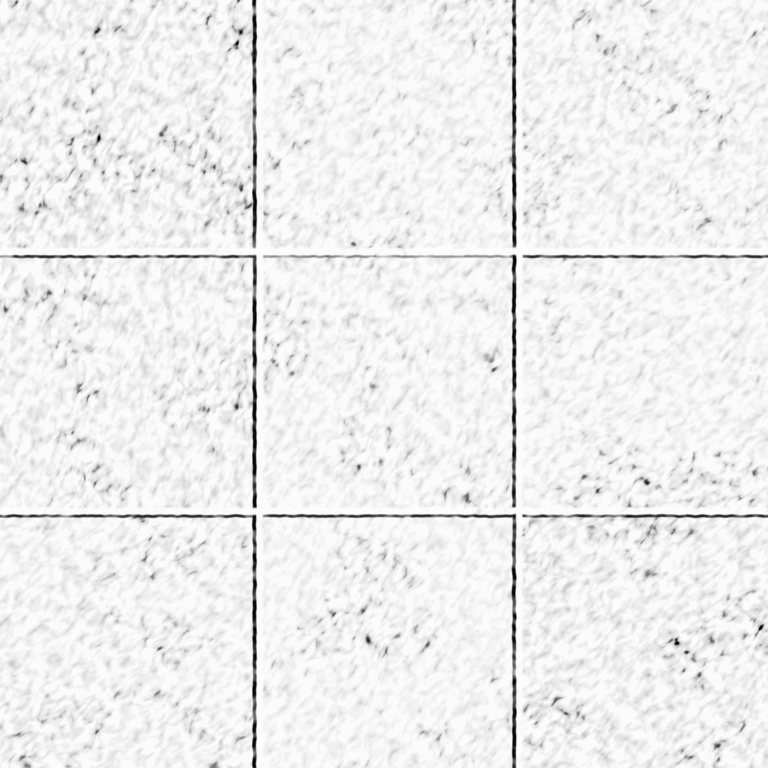
Give the GLSL for this texture map, as a WebGL 2 fragment shader.

```glsl
#version 300 es
precision highp float;
// Three by three pale, rough stone tiles with thin, broken dark joints.
uniform vec2 u_resolution;
out vec4 outColor;

const float PITCH = 0.338;                     // tile spacing
const vec2 FIRST_JOINT = vec2(0.3315, 0.328);  // left and lower joints
const vec2 JOINT_HALF = vec2(0.0023, 0.0018);  // vertical, horizontal half widths
const float RIM = 0.0112;                      // worn white rim beside a joint
const float PAPER = 0.985;
const float INK = 0.03;

// Wear of each tile, rows from the bottom up
const float ROUGHNESS[9] = float[9](
  1.00, 0.80, 1.20,
  1.10, 0.88, 0.85,
  1.25, 0.85, 0.95);

float hash(vec2 p) {
  vec3 q = fract(p.xyx * vec3(0.1031, 0.1030, 0.0973));
  q += dot(q, q.yzx + 33.33);
  return fract((q.x + q.y) * q.z);
}

vec2 gradientAt(vec2 cell) {
  float angle = 6.28318 * hash(cell);
  return vec2(cos(angle), sin(angle));
}

// Gradient noise, roughly -0.7 to 0.7
float noise(vec2 p) {
  vec2 i = floor(p), f = p - i;
  vec2 u = f * f * f * (f * (f * 6.0 - 15.0) + 10.0);
  vec2 e = vec2(1.0, 0.0);
  float low = mix(dot(gradientAt(i), f), dot(gradientAt(i + e), f - e), u.x);
  float high = mix(dot(gradientAt(i + e.yx), f - e.yx),
                   dot(gradientAt(i + 1.0), f - 1.0), u.x);
  return mix(low, high, u.y);
}

vec2 rotate(vec2 p, float angle) {
  float c = cos(angle), s = sin(angle);
  return vec2(c * p.x + s * p.y, c * p.y - s * p.x);
}

// Short slanted dents in three sizes, the larger ones bending the smaller
float grain(vec2 p, float angle) {
  vec2 bend = 0.006 * vec2(noise(p * 37.0 + 3.0), noise(p * 37.0 + 11.0));
  vec2 q = rotate(p + bend, angle) * vec2(52.0, 84.0);
  return 0.85 * noise(q) + 0.65 * noise(q * 1.71 + 17.0)
       + 0.3 * noise(q * 2.9 + 31.0) + 0.35 * noise(p * 34.0 + 5.0);
}

// Stone tone: grey mottling plus dark pits gathered in patches
float stone(vec2 p, float angle, float rough) {
  float dents = grain(p, angle);
  float patches = smoothstep(-0.1, 0.5, noise(p * 8.0) + 0.6 * noise(p * 21.0));
  float mottle = 0.17 * max(dents + 0.22, 0.0) * (0.75 + 0.6 * patches);
  float pits = 0.8 * smoothstep(0.25, 1.05, dents) * (0.08 + patches);
  return PAPER - rough * (mottle + pits);
}

// Soft-edged coverage of the interval from a to b
float band(float x, float a, float b, float soft) {
  return smoothstep(a - soft, a + soft, x) * (1.0 - smoothstep(b - soft, b + soft, x));
}

// Ragged strength along a joint
float jointWear(float along, float row) {
  float n = noise(vec2(along * 85.0, row * 7.3 + 0.4))
          + 0.6 * noise(vec2(along * 31.0, row * 5.1 + 9.4));
  return clamp(0.88 + 0.8 * n, 0.4, 1.0);
}

void main() {
  vec2 uv = gl_FragCoord.xy / u_resolution;
  float soft = max(0.0014, 0.75 / min(u_resolution.x, u_resolution.y));

  // Tile index and its own slant and noise region
  vec2 tile = clamp(floor((uv - FIRST_JOINT) / PITCH) + 1.0, 0.0, 2.0);
  float rough = ROUGHNESS[int(tile.y) * 3 + int(tile.x)];
  float angle = 0.85 + 0.6 * (hash(tile + 4.0) - 0.3);
  float tone = stone(uv + tile * 3.7 + 2.0, angle, rough);

  // Joints and rims
  vec2 line = vec2(0.0), rim = vec2(0.0);
  for (int i = 0; i < 2; i++) {
    float k = float(i);
    vec2 d = uv - FIRST_JOINT - PITCH * k;
    vec2 wobble = 0.0014 * vec2(noise(vec2(uv.y * 90.0, k + 0.3)),
                                noise(vec2(uv.x * 90.0, k + 5.3)));
    vec2 wear = vec2(jointWear(uv.y, k), jointWear(uv.x, k + 3.0) * 0.85);
    // The upper joint is faint over the central tile
    wear.y *= 1.0 - 0.5 * k * band(uv.x, 0.335, 0.665, 0.004);
    for (int axis = 0; axis < 2; axis++) {
      float h = JOINT_HALF[axis];
      float across = d[axis] + wobble[axis];
      float thickness = h * (0.75 + 0.3 * wear[axis]);
      line[axis] = max(line[axis], wear[axis] * band(across, -thickness, thickness, soft));
      rim[axis] = max(rim[axis], band(across, h, RIM, soft * 1.5));
    }
  }

  // Rims bleach the stone and interrupt the crossing joints
  float bleach = max(rim.x, rim.y);
  tone = mix(tone, PAPER + 0.005, 0.88 * bleach);
  float joint = max(line.x * (1.0 - rim.y), line.y * (1.0 - rim.x));
  tone = mix(tone, INK, joint);

  outColor = vec4(vec3(clamp(tone, 0.0, 1.0)), 1.0);
}
```
